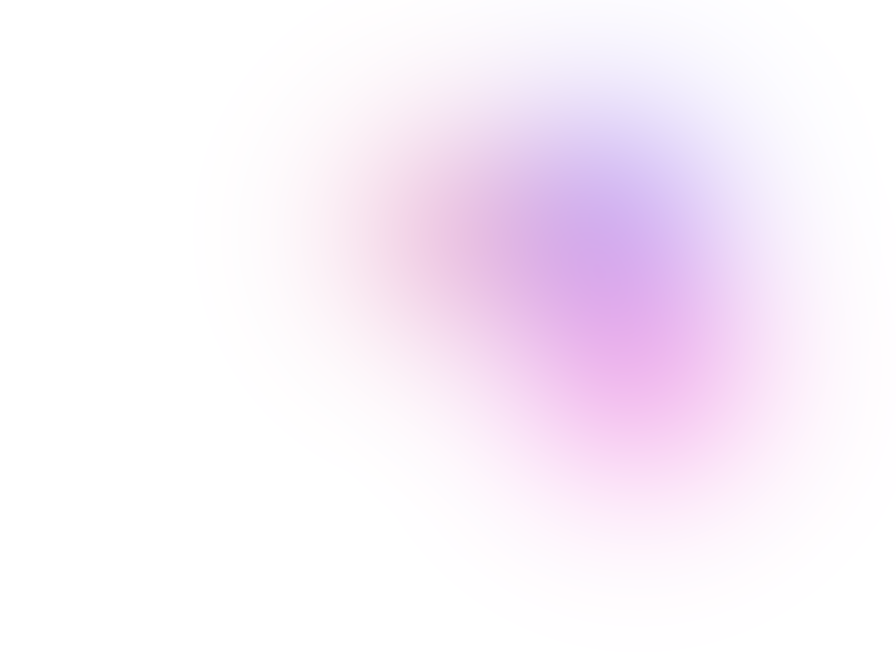
Reproduce this background procedurally as a Shadertoy shader.

```glsl
// Soft round falloff that reaches zero just past three radii
float glow(vec2 p, vec2 centre, float radius) {
    vec2 d = (p - centre) / radius;
    return max(exp(-0.5 * dot(d, d)) - 0.008, 0.0);
}

void mainImage(out vec4 fragColor, in vec2 fragCoord) {
    // Height spans 0 to 1; x is centred so the layout holds at other ratios
    vec2 p = (fragCoord - 0.5 * iResolution.xy) / iResolution.y;

    // Each glow removes its complementary tint from white
    vec3 roseTint    = vec3(0.040, 0.165, 0.100);
    vec3 violetTint  = vec3(0.155, 0.200, 0.020);
    vec3 magentaTint = vec3(0.030, 0.230, 0.060);

    vec3 colour = vec3(1.0);
    colour -= roseTint    * glow(p, vec2(0.010, 0.153), 0.139);
    colour -= violetTint  * glow(p, vec2(0.244, 0.187), 0.142);
    colour -= magentaTint * glow(p, vec2(0.284, -0.047), 0.148);

    fragColor = vec4(colour, 1.0);
}
```
